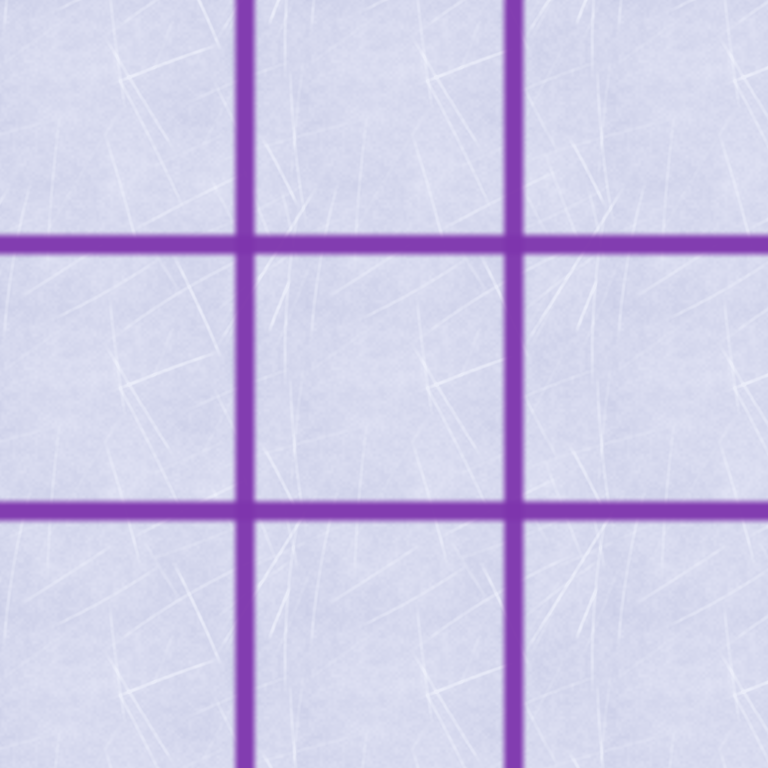
Reproduce this pattern procedurally as a WebGL 1 fragment shader.

```glsl
precision highp float;
// Scratched pale ice divided into three by three panels by soft violet lines.
// The ice is a wrapping tile of noise and hashed scratches with its own period,
// so the wear falls differently in each panel.
uniform vec2 u_resolution;

float hash(vec2 p) {
    return fract(sin(dot(p, vec2(127.1, 311.7))) * 43758.55);
}

// Value noise that wraps after the given number of cells per tile.
float tileNoise(vec2 p, float cells) {
    vec2 cell = floor(p * cells);
    vec2 f = fract(p * cells);
    f = f * f * (3.0 - 2.0 * f);
    vec2 lo = mod(cell, cells);
    vec2 hi = mod(cell + 1.0, cells);
    return mix(mix(hash(lo), hash(vec2(hi.x, lo.y)), f.x),
               mix(hash(vec2(lo.x, hi.y)), hash(hi), f.x), f.y);
}

// One slightly bent scratch, fading towards both ends.
float scratch(vec2 p, float id) {
    vec2 centre = vec2(hash(vec2(id, 1.3)), hash(vec2(id, 2.7)));
    vec2 d = fract(p - centre + 0.5) - 0.5;

    // Three families: steep falling, steep rising and shallow rising.
    float family = mod(id, 3.0);
    float angle = family < 0.5 ? 1.9 : (family < 1.5 ? 1.25 : 0.5);
    angle += 0.5 * (hash(vec2(id, 4.1)) - 0.5);
    vec2 dir = vec2(cos(angle), sin(angle));

    float along = dot(d, dir);
    float bend = 0.5 * (hash(vec2(id, 5.9)) - 0.5);
    float across = dot(d, vec2(-dir.y, dir.x)) + bend * along * along;
    float halfLength = mix(0.1, 0.38, hash(vec2(id, 7.2)));
    float ends = 1.0 - smoothstep(0.6 * halfLength, halfLength, abs(along));
    float strength = mix(0.2, 1.0, pow(hash(vec2(id, 8.8)), 1.5));
    return strength * ends * (1.0 - smoothstep(0.001, 0.009, abs(across)));
}

vec3 ice(vec2 p) {
    float clouds = 0.6 * tileNoise(p, 5.0) + 0.4 * tileNoise(p, 13.0) - 0.5;
    float grain = 0.5 * tileNoise(p, 45.0) + 0.5 * tileNoise(p, 110.0) - 0.5;
    vec3 colour = vec3(0.842, 0.853, 0.935);
    colour += vec3(1.0, 0.95, 0.6) * (0.045 * clouds + 0.05 * grain);

    float wear = 0.0;
    for (int i = 0; i < 36; i++) {
        wear += scratch(p, float(i));
    }
    wear *= 0.65 + 0.6 * tileNoise(p, 60.0);
    return mix(colour, vec3(0.96, 0.97, 1.0), 0.6 * min(wear, 1.0));
}

// Soft-edged coverage of a line at distance d from its middle.
float lineCover(float d) {
    return 0.95 * (1.0 - smoothstep(0.006, 0.019, d));
}

void main() {
    vec2 uv = gl_FragCoord.xy / u_resolution;
    vec3 colour = ice(uv / 0.4 + vec2(0.0, 0.5));

    // Two lines each way; overlapping covers deepen the crossings.
    vec2 middle = vec2(0.494, 0.508);
    vec2 spacing = vec2(0.350, 0.347);
    vec2 d = abs(abs(uv - middle) - 0.5 * spacing);
    float clear = (1.0 - lineCover(d.x)) * (1.0 - lineCover(d.y));
    gl_FragColor = vec4(mix(vec3(0.492, 0.207, 0.677), colour, clear), 1.0);
}
```
